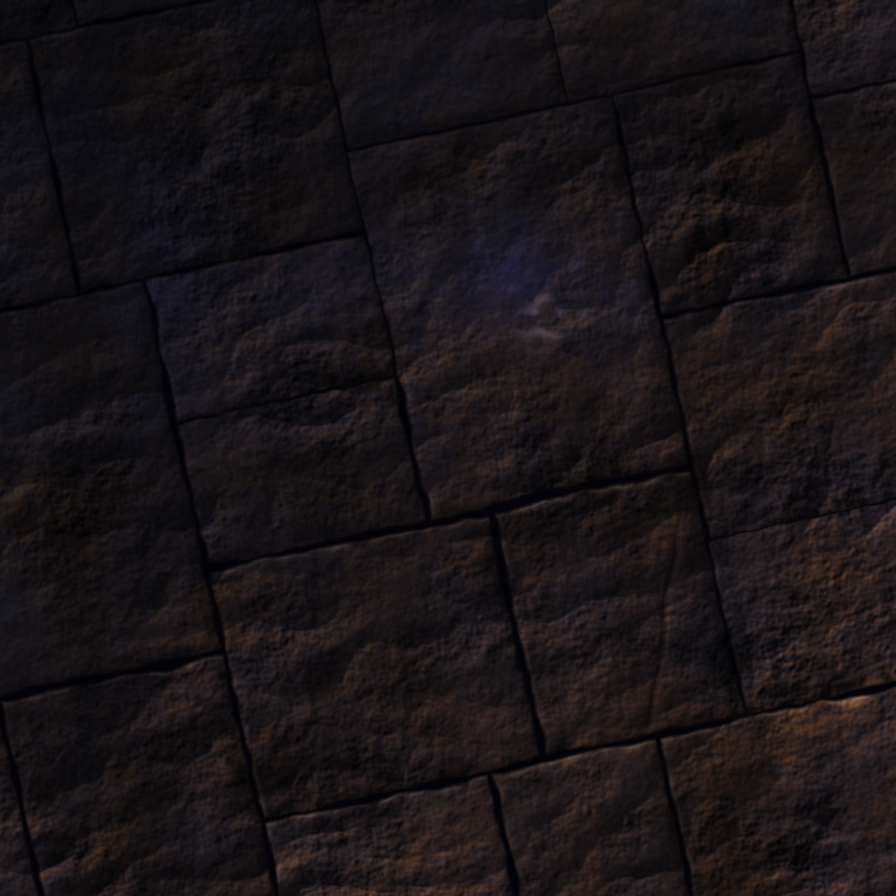
Reproduce this texture procedurally as a WebGL 2 fragment shader.

```glsl
#version 300 es
precision highp float;
uniform vec2 u_resolution;
out vec4 fragColor;

#define TILT 0.213
#define WOBBLE 0.005
#define RELIEF 6.0
#define LIP_WIDTH 0.0028
#define GRAIN 0.22
#define TINT 0.26
#define COOL_STONE vec3(0.076, 0.067, 0.092)
#define WARM_STONE vec3(0.130, 0.097, 0.100)
#define JOINT_COLOR vec3(0.012, 0.009, 0.030)
#define LIP_COLOR vec3(0.250, 0.215, 0.180)
#define GLINT_COLOR vec3(0.290, 0.260, 0.270)
#define TO_LIGHT vec2(-0.0017, -0.0026)

// Joints: position, start, end, half width
const vec4 UPRIGHT[12] = vec4[12](
  vec4(0.018, 0.048, 0.339, 0.0036), vec4(0.344, -1.0, 0.503, 0.0018),
  vec4(0.344, 0.503, 0.671, 0.0040), vec4(0.091, 0.339, 2.0, 0.0042),
  vec4(0.645, 0.247, 0.958, 0.0028), vec4(0.862, -1.0, 0.503, 0.0030),
  vec4(0.413, 0.671, 0.958, 0.0040), vec4(0.353, 0.958, 2.0, 0.0045),
  vec4(0.543, 0.958, 2.0, 0.0036), vec4(0.595, -1.0, 0.247, 0.0008),
  vec4(-0.167, 0.763, 2.0, 0.0045), vec4(0.077, -1.0, 0.048, 0.0020));
const vec4 LEVEL[10] = vec4[10](
  vec4(0.048, -1.0, 0.344, 0.0035), vec4(0.339, -1.0, 0.344, 0.0032),
  vec4(0.503, 0.091, 0.344, 0.0018), vec4(0.503, 0.645, 2.0, 0.0034),
  vec4(0.247, 0.344, 0.862, 0.0024), vec4(0.297, 0.862, 2.0, 0.0032),
  vec4(0.671, 0.091, 0.645, 0.0054), vec4(0.756, 0.645, 2.0, 0.0012),
  vec4(0.763, -1.0, 0.091, 0.0055), vec4(0.958, 0.091, 2.0, 0.0046));

vec2 hash2(vec2 c) {
  c = vec2(dot(c, vec2(127.1, 311.7)), dot(c, vec2(269.5, 183.3)));
  return fract(sin(c) * 43758.5);
}

float gradientNoise(vec2 p) {
  vec2 i = floor(p), f = p - i, k = vec2(0.0, 1.0);
  vec2 t = f * f * f * (f * (f * 6.0 - 15.0) + 10.0);
  float a = dot(hash2(i) * 2.0 - 1.0, f);
  float b = dot(hash2(i + k.yx) * 2.0 - 1.0, f - k.yx);
  float c = dot(hash2(i + k.xy) * 2.0 - 1.0, f - k.xy);
  float d = dot(hash2(i + k.yy) * 2.0 - 1.0, f - k.yy);
  return mix(mix(a, b, t.x), mix(c, d, t.x), t.y);
}

// Rough stone height: rolling bumps plus creased folds
float stoneHeight(vec2 p) {
  float sum = 0.0, amp = 1.0, freq = 6.0;
  for (int i = 0; i < 6; i++) {
    sum += amp * gradientNoise(p * freq + float(i) * 17.3);
    amp *= 0.58;
    freq *= 2.0;
  }
  vec2 bent = p + 0.025 * sum;
  return sum + abs(gradientNoise(bent * vec2(9.0, 15.0) + 5.0));
}

// Narrows the slab bounds (position, width) by one joint
void cutBy(vec4 joint, float across, float along, inout vec2 before, inout vec2 after) {
  if (along < joint.y || along > joint.z) return;
  if (joint.x <= across && joint.x > before.x) before = joint.xw;
  if (joint.x > across && joint.x < after.x) after = joint.xw;
}

void main() {
  vec2 p = gl_FragCoord.xy / u_resolution;
  p.y = 1.0 - p.y;
  float pixel = 1.0 / u_resolution.y;
  // Tilted, slightly wavering floor coordinates
  float c = cos(TILT), s = sin(TILT);
  vec2 floorPos = vec2(c * p.x - s * p.y, s * p.x + c * p.y);
  vec2 q = floorPos + WOBBLE * vec2(gradientNoise(p * 7.0), gradientNoise(p * 7.0 + 40.0));
  q += 0.004 * vec2(gradientNoise(p * 42.0), gradientNoise(p * 42.0 + 9.0));
  // Bounds of the slab under this point
  vec2 left = vec2(-3.0, 0.0), right = vec2(3.0, 0.0), top = left, bottom = right;
  for (int i = 0; i < 12; i++) cutBy(UPRIGHT[i], q.x, q.y, left, right);
  for (int i = 0; i < 10; i++) cutBy(LEVEL[i], q.y, q.x, top, bottom);
  vec4 width = vec4(left.y, right.y, top.y, bottom.y);
  vec4 gap = vec4(q.x - left.x, right.x - q.x, q.y - top.x, bottom.x - q.y);
  gap -= width * (0.75 + 1.3 * gradientNoise(p * 17.0));
  float edge = min(min(gap.x, gap.y), min(gap.z, gap.w));
  vec2 seed = hash2(vec2(left.x, top.x) * 13.0 + 2.0);
  // Side-lit relief, rough in patches
  float warmth = smoothstep(0.15, 1.45, 0.8 * p.x + 0.9 * p.y);
  float slope = stoneHeight(floorPos) - stoneHeight(floorPos + TO_LIGHT);
  float patchy = smoothstep(-0.25, 0.4, gradientNoise(p * 6.0 + 21.0));
  float light = slope * RELIEF * (0.4 + 0.4 * warmth + 0.3 * seed.y + 0.8 * patchy);
  light = clamp(light, -0.7, 1.5);
  float grain = gradientNoise(p * 150.0);
  float shade = 1.0 + light + 0.5 * gradientNoise(p * 4.5) + GRAIN * grain;
  // Stone tone: cool in shadow and stains, warm where lit
  vec3 color = mix(COOL_STONE, WARM_STONE, warmth) * (0.86 + 0.28 * seed.x);
  float hue = 1.5 * gradientNoise(p * 8.0 + 3.0) + gradientNoise(p * 55.0) + 0.8 * light;
  color *= 1.0 + TINT * clamp(hue, -1.2, 1.2) * vec3(0.6, 0.1, -1.0);
  // Crumbled pits near the far edges
  float farEdge = max(min(gap.y, gap.w), 0.0);
  float pits = smoothstep(0.0, 0.3, gradientNoise(p * 58.0));
  shade *= 1.0 - 0.9 * pits * exp(-farEdge / 0.028) * seed.y * patchy;
  shade *= 1.0 - 0.4 * exp(-farEdge / 0.010);
  // Hairline crack across one slab
  vec2 run = vec2(-0.042, 0.25);
  vec2 rel = p - vec2(0.762, 0.56) + vec2(0.012 * gradientNoise(p * 14.0), 0.0);
  float along = dot(rel, run) / dot(run, run);
  float side = (rel.x * run.y - rel.y * run.x) / length(run);
  float inCrack = smoothstep(-0.05, 0.3, along) * smoothstep(1.03, 0.97, along);
  shade *= 1.0 - 0.6 * inCrack * exp(-abs(side) / 0.003);
  shade += 0.4 * inCrack * exp(-abs(side - 0.006) / 0.004);
  color *= max(shade, 0.12);
  // Pale scuff with a bluish halo
  vec2 scuff = p - vec2(0.608, 0.350);
  float streak = smoothstep(-0.1, 0.45, gradientNoise(p * vec2(38.0, 55.0)));
  color += GLINT_COLOR * streak * exp(-dot(scuff, scuff) / 0.0009);
  vec2 halo = scuff + 0.035;
  color += vec3(0.010, 0.012, 0.050) * exp(-dot(halo, halo) / 0.0016);
  // Lit lips on the near edges, then dark joints
  vec2 lips = exp(-abs(gap.xz - 0.003) / LIP_WIDTH) * smoothstep(0.001, 0.005, width.xz);
  float chipped = clamp(0.45 + 1.8 * gradientNoise(p * 36.0), 0.0, 1.0);
  color += LIP_COLOR * max(0.5 * lips.x, lips.y) * chipped * (0.15 + 0.7 * warmth);
  color = mix(JOINT_COLOR, color, smoothstep(-0.0012 - pixel, 0.0012 + pixel, edge));
  fragColor = vec4(color, 1.0);
}
```
